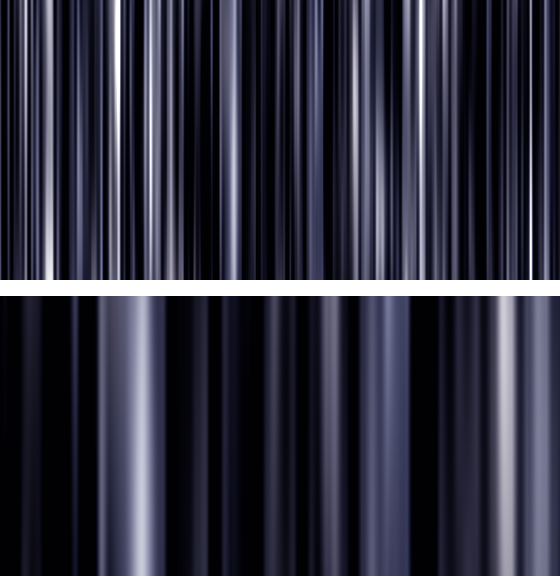
Top, the full canvas; bottom, a detail of the centre.
Write a WebGL 1 fragment shader that draws this background.

```glsl
precision highp float;

// Vertical streaks of cold light on black, like stretched film grain.
// Three widths of smooth column noise, each drifting slowly with height,
// are summed, bent by a power curve into rare bright lines, then tinted blue.

uniform vec2 u_resolution;

float hash(vec2 p) {
    vec3 q = fract(vec3(p.xyx) * vec3(0.1031, 0.1030, 0.0973));
    q += dot(q, q.yzx + 33.33);
    return fract((q.x + q.y) * q.z);
}

// Signed brightness of one column: a fixed part plus a slow vertical drift.
float columnLevel(float column, float height, float seed) {
    float fixedPart = hash(vec2(column, seed)) * 2.0 - 1.0;
    float y = height * 1.4 + 7.0 * hash(vec2(column, seed + 5.0));
    float row = floor(y);
    float low = hash(vec2(column, seed + 11.0 + row));
    float high = hash(vec2(column, seed + 12.0 + row));
    float drift = mix(low, high, smoothstep(0.0, 1.0, y - row)) * 2.0 - 1.0;
    return 0.88 * fixedPart + 0.45 * drift;
}

// Smooth noise across the canvas, with the given number of columns.
float streaks(vec2 uv, float columns, float seed) {
    float x = uv.x * columns;
    float column = floor(x);
    float left = columnLevel(column, uv.y, seed);
    float right = columnLevel(column + 1.0, uv.y, seed);
    return mix(left, right, smoothstep(0.0, 1.0, x - column));
}

void main() {
    vec2 uv = gl_FragCoord.xy / u_resolution;

    // Broad light and dark bands, medium stripes and fine lines.
    float level = 1.0 * streaks(uv, 19.0, 20.0)
                + 1.2 * streaks(uv, 91.0, 50.0)
                + 1.4 * streaks(uv, 193.0, 80.0);

    // Most of the range stays near black; only the peaks glow.
    float light = min(0.086 * pow(max(level + 1.2, 0.0), 1.9), 1.0);

    // Blue leads in the midtones and fades out towards white.
    float tint = streaks(uv, 60.0, 110.0);
    float blue = pow(light, 0.78 - 0.05 * tint);
    float red = light * (1.0 - 0.04 * tint * (1.0 - light));
    vec3 color = vec3(red, light, blue) + vec3(0.002, 0.002, 0.012);

    gl_FragColor = vec4(color, 1.0);
}
```
